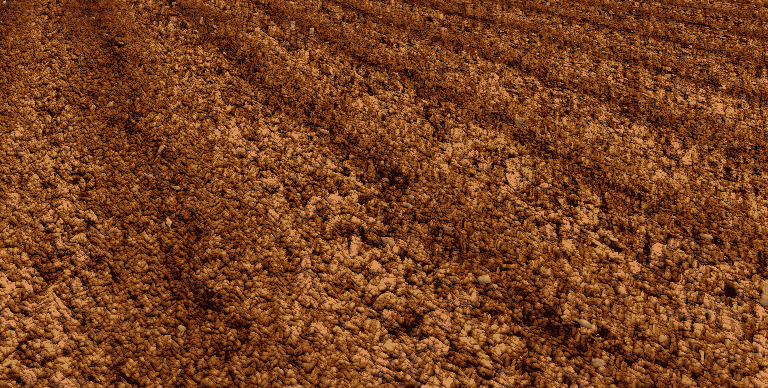
Reproduce this texture procedurally as a Shadertoy shader.

```glsl
float hash(vec2 c) {
    return fract(sin(dot(c, vec2(127.1, 311.7))) * 43758.5);
}

// Cellular clods whose rows shrink with distance; ground.y is the drop below the horizon.
// Returns distance from the clod centre, light on its upper right side, and a random id.
vec3 clods(vec2 ground, float density) {
    // Bend the rows so that they never line up
    vec2 wave = density * vec2(ground.x / ground.y, log(ground.y));
    ground += ground.y / density * vec2(0.35 * sin(wave.y * 1.3 + wave.x * 0.4),
        0.55 * sin(wave.x * 0.83 + 1.7 * sin(wave.y * 0.37)) + 0.3 * sin(wave.x * 1.9 + wave.y));
    float row = floor(log(ground.y) * density);
    vec3 nearest = vec3(9.0, 0.0, 0.0);
    for (int j = -1; j <= 1; j++) {
        float r = row + float(j);
        float size = exp((r + 0.5) / density) / density;
        float column = floor(ground.x / size);
        for (int i = -1; i <= 1; i++) {
            vec2 cell = vec2(column + float(i), r);
            vec2 jitter = 0.04 + 0.92 * vec2(hash(cell), hash(cell + 57.3));
            vec2 centre = vec2((cell.x + jitter.x) * size, exp((r + jitter.y) / density));
            vec2 offset = (ground - centre) / size * vec2(1.0, 1.15);
            float reach = length(offset) / (0.42 + 0.6 * hash(cell + 19.7));
            if (reach < nearest.x)
                nearest = vec3(reach, 0.45 * offset.x - offset.y, hash(cell + 83.1));
        }
    }
    return nearest;
}

float relief(vec3 clod) {
    return 0.65 * (0.55 - min(clod.x, 1.2)) + 0.65 * clod.y + 0.55 * (clod.z - 0.5);
}

// Soil colours from crevice to sunlit crumb
vec3 soil(float tone) {
    vec3 c = mix(vec3(0.10, 0.03, 0.03), vec3(0.31, 0.11, 0.05), smoothstep(0.0, 0.26, tone));
    c = mix(c, vec3(0.46, 0.21, 0.07), smoothstep(0.24, 0.48, tone));
    c = mix(c, vec3(0.61, 0.36, 0.13), smoothstep(0.46, 0.74, tone));
    return mix(c, vec3(0.80, 0.58, 0.33), smoothstep(0.72, 1.05, tone));
}

void mainImage(out vec4 fragColor, in vec2 fragCoord) {
    vec2 p = fragCoord / iResolution.y;
    vec2 ground = vec2(p.x - 0.13, 1.258 - p.y);
    float depth = log(ground.y);
    float across = ground.x / ground.y;

    vec3 large = clods(ground, 18.0);
    vec3 medium = clods(ground, 36.0);
    vec3 small = clods(ground, 70.0);
    vec3 grain = clods(ground, 120.0);

    // Furrows fan out from the vanishing point, with crumbling edges
    float phase = (across - 0.39) / 0.8;
    phase += 0.035 * sin(depth * 9.0 + across * 2.0) + 0.02 * sin(depth * 23.0 + across * 5.0);
    phase += 0.07 * large.y + 0.09 * (medium.z - 0.5);
    float row = floor(phase + 0.5);
    float side = phase - row;

    // Smooth bank right of each furrow, rubble on the rest
    float leftEdge = row < 0.5 ? 0.3 : 0.08;
    float bank = smoothstep(-leftEdge - 0.08, -leftEdge + 0.04, side)
               * (1.0 - smoothstep(0.28, 0.44, side));
    float rubble = 1.0 - bank;
    float patches = 0.5 + 0.3 * sin(depth * 13.0 + row * 2.3 + 2.0 * sin(across * 4.0))
                  + 0.2 * sin(depth * 31.0 + row * 5.1);

    // Layered crumbs; those below pixel size fade out
    vec3 pixels = ground.y * iResolution.y / vec3(36.0, 70.0, 120.0);
    vec3 visible = smoothstep(vec3(0.5), vec3(2.5), pixels);
    float tone = 0.585 + 0.05 * rubble;
    tone += relief(large) * mix(0.12, 0.36, rubble);
    tone += relief(medium) * mix(0.22, 0.50, rubble) * visible.x;
    tone += relief(small) * 0.52 * visible.y;
    tone += relief(grain) * 0.44 * visible.z;

    // Broken furrow shadow, shaded bank and lit crest
    tone -= (0.08 + 0.36 * patches * patches) * exp(-pow(side / 0.065, 2.0));
    tone -= 0.07 * bank * smoothstep(0.32, 0.05, side);
    tone += 0.05 * exp(-pow((side - 0.36) / 0.09, 2.0));
    tone += 0.08 * (patches - 0.5) - 0.08 * smoothstep(0.6, 0.27, ground.y);

    vec3 color = soil(tone);

    // Greyer, dustier clods among the rubble
    float dusty = smoothstep(0.6, 0.8, medium.z) * (0.3 + 0.5 * rubble);
    float light = dot(color, vec3(0.3, 0.6, 0.1));
    color = mix(color, light * vec3(1.48, 0.92, 0.58), 0.7 * dusty);

    // Scattered pale pebbles, most of them lying in the furrows
    vec3 pebble = clods(ground * vec2(0.8, 1.0) + vec2(0.31, 0.0), 26.0);
    float chance = 0.012 + 0.10 * exp(-pow(side / 0.12, 2.0));
    float outline = pebble.x + 0.12 * (small.x - 0.5);
    float shape = (1.0 - smoothstep(0.40, 0.54, outline)) * step(1.0 - chance, pebble.z);
    vec3 stone = vec3(0.76, 0.55, 0.33) * (0.9 + 0.8 * pebble.y + 0.2 * relief(small));
    color = mix(color, stone, 0.9 * shape);

    fragColor = vec4(clamp(color, 0.0, 1.0), 1.0);
}
```
